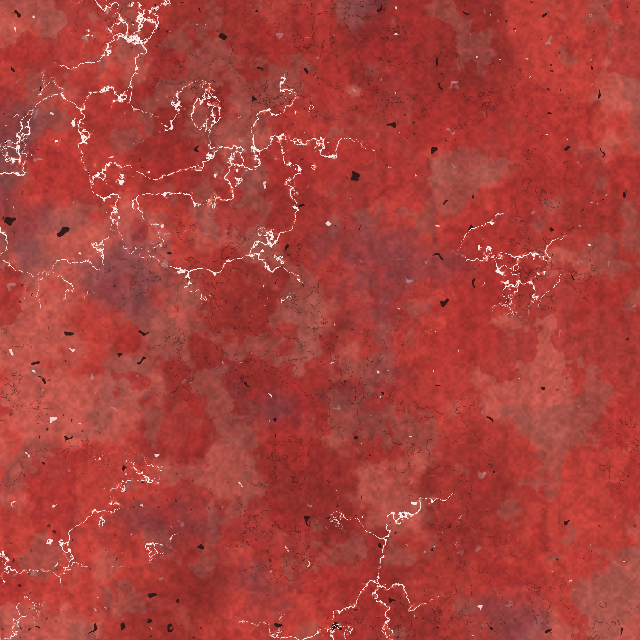
This texture is drawn by a three.js fragment shader. Its source:

```glsl
// Weathered red plaster wall: mottled paint layers with ragged borders, soft stains,
// white broken cracks and scattered chips. Paint comes from layered noise,
// cracks from warped cellular borders, chips from one jittered blob per grid cell.

#define RED vec3(0.725, 0.245, 0.215)
#define DEEP vec3(0.575, 0.185, 0.170)
#define PALE vec3(0.765, 0.415, 0.365)
#define DUST vec3(0.600, 0.325, 0.290)
#define MOULD vec3(0.400, 0.250, 0.290)
#define SOOT vec3(0.150, 0.085, 0.080)
#define CHALK vec3(0.980, 0.920, 0.900)
#define CRACK_CELLS 6.5
#define CRACK_WIDTH 0.0024
#define GRAIN 0.30
#define EDGE 0.0009

varying vec2 vUv;

float hash(vec2 p) {
  vec3 q = fract(p.xyx * 0.1031);
  q += dot(q, q.yzx + 33.33);
  return fract((q.x + q.y) * q.z);
}

vec2 hash2(vec2 p) {
  return vec2(hash(p + 3.7), hash(p + 71.3));
}

float noise(vec2 p) {
  vec2 i = floor(p);
  vec2 f = fract(p);
  f = f * f * (3.0 - 2.0 * f);
  float low = mix(hash(i), hash(i + vec2(1.0, 0.0)), f.x);
  float high = mix(hash(i + vec2(0.0, 1.0)), hash(i + 1.0), f.x);
  return mix(low, high, f.y);
}

// Layered noise, centred on 0.5
float fbm(vec2 p) {
  float sum = 0.0;
  float amp = 0.5;
  for (int i = 0; i < 6; i++) {
    sum += amp * noise(p);
    p = mat2(0.8, 0.6, -0.6, 0.8) * p * 2.03 + 17.0;
    amp *= 0.55;
  }
  return sum / 1.08;
}

// Distance to the nearest border between cells
float borderDistance(vec2 p) {
  vec2 cell = floor(p);
  vec2 f = fract(p);
  vec2 nearest = vec2(0.0);
  float best = 9.0;
  for (int k = 0; k < 9; k++) {
    vec2 o = vec2(mod(float(k), 3.0), floor(float(k) / 3.0)) - 1.0;
    vec2 r = o + hash2(cell + o) - f;
    if (dot(r, r) < best) { best = dot(r, r); nearest = r; }
  }
  float border = 9.0;
  for (int k = 0; k < 25; k++) {
    vec2 o = vec2(mod(float(k), 5.0), floor(float(k) / 5.0)) - 2.0;
    vec2 r = o + hash2(cell + o) - f;
    vec2 gap = r - nearest;
    if (dot(gap, gap) > 0.0001) border = min(border, dot(0.5 * (r + nearest), normalize(gap)));
  }
  return border;
}

// Ragged, randomly turned blobs; share is the part of cells that hold one
float chips(vec2 uv, float cells, float share, float radius, float seed) {
  vec2 p = uv * cells + seed;
  p += 0.30 * (vec2(noise(p * 5.0), noise(p * 5.0 + 40.0)) - 0.5);
  vec2 id = floor(p);
  vec2 v = fract(p) - 0.5 - 0.5 * (hash2(id) - 0.5);
  float turn = 6.283 * hash(id + 11.0);
  v = mat2(cos(turn), sin(turn), -sin(turn), cos(turn)) * v;
  v.x *= 1.0 + 1.6 * hash(id + 23.0);
  float size = radius * (0.35 + 0.65 * hash(id + 31.0));
  float blob = 1.0 - smoothstep(-EDGE, EDGE, length(v) / cells - size);
  return blob * step(hash(id + 47.0), share);
}

void main() {
  vec2 uv = vUv;
  float broad = fbm(uv * 3.0 + 5.0) + 0.04 * cos(6.283 * (uv.x - 0.05));
  float fine = noise(uv * 230.0);
  float medium = noise(uv * 100.0 + 9.0);

  // Paint layers: broad tone, pale worn areas, dusty flakes, crimson remains
  vec3 color = mix(DEEP, RED, smoothstep(0.35, 0.54, broad));
  float worn = fbm(uv * 8.0 + 20.0) + 0.35 * (broad - 0.5);
  color = mix(color, PALE, 0.55 * smoothstep(0.52, 0.64, worn));
  color = mix(color, DUST, 0.60 * smoothstep(0.54, 0.60, fbm(uv * 15.0 + 60.0)));
  float remains = smoothstep(0.57, 0.59, fbm(uv * 11.0 + 90.0));
  color = mix(color, vec3(0.66, 0.19, 0.18), 0.65 * remains);

  // Stains, vertical streaks and grain
  color = mix(color, MOULD, 0.50 * smoothstep(0.60, 0.76, fbm(uv * 5.0 + 130.0)));
  float streak = noise(vec2(uv.x * 80.0, uv.y * 6.0)) - 0.5;
  color *= 1.0 + 0.10 * streak + GRAIN * (0.5 * fine + 0.5 * medium - 0.5);

  // Cracks: one warped cell net for white breaks, a finer one for dark hairlines
  vec2 warp = vec2(fbm(uv * 13.0), fbm(uv * 13.0 + 50.0)) - 0.5;
  float crack = borderDistance(uv * CRACK_CELLS + 1.6 * warp) / CRACK_CELLS;
  float hair = borderDistance(uv * 11.0 + 2.5 * warp + 30.0) / 11.0;
  float hairMask = smoothstep(0.55, 0.75, noise(uv * 7.0 + 80.0));
  color = mix(color, SOOT, 0.45 * hairMask * (1.0 - smoothstep(0.0, 0.0016, hair)));
  float open = smoothstep(0.58, 0.78, noise(uv * 5.0 + 33.0));
  float width = CRACK_WIDTH * open * (0.2 + 1.2 * noise(uv * 45.0));
  float line = 1.0 - smoothstep(-EDGE, EDGE, crack - width);
  line *= smoothstep(0.0, 0.25, open) * smoothstep(0.22, 0.42, medium + 0.3 * open);
  float crumbs = open * (1.0 - smoothstep(0.003, 0.009, crack)) * smoothstep(0.62, 0.78, fine);
  color = mix(color, vec3(0.90, 0.42, 0.34), 0.8 * crumbs);

  // Chips: soot, tiny pits, grey flakes and chalk specks
  float cluster = smoothstep(0.40, 0.65, noise(uv * 9.0 + 70.0));
  color = mix(color, SOOT, 0.90 * chips(uv, 24.0, 0.13, 0.0065, 10.0));
  color = mix(color, SOOT, 0.75 * cluster * chips(uv, 75.0, 0.17, 0.0023, 200.0));
  color = mix(color, vec3(0.66, 0.60, 0.60), 0.8 * medium * chips(uv, 26.0, 0.10, 0.0065, 300.0));
  color = mix(color, CHALK, 0.85 * chips(uv, 30.0, 0.05, 0.0042, 400.0));
  color = mix(color, CHALK, 0.75 * cluster * chips(uv, 70.0, 0.08, 0.0020, 500.0));
  color = mix(color, CHALK, line);

  gl_FragColor = vec4(color, 1.0);
}
```
